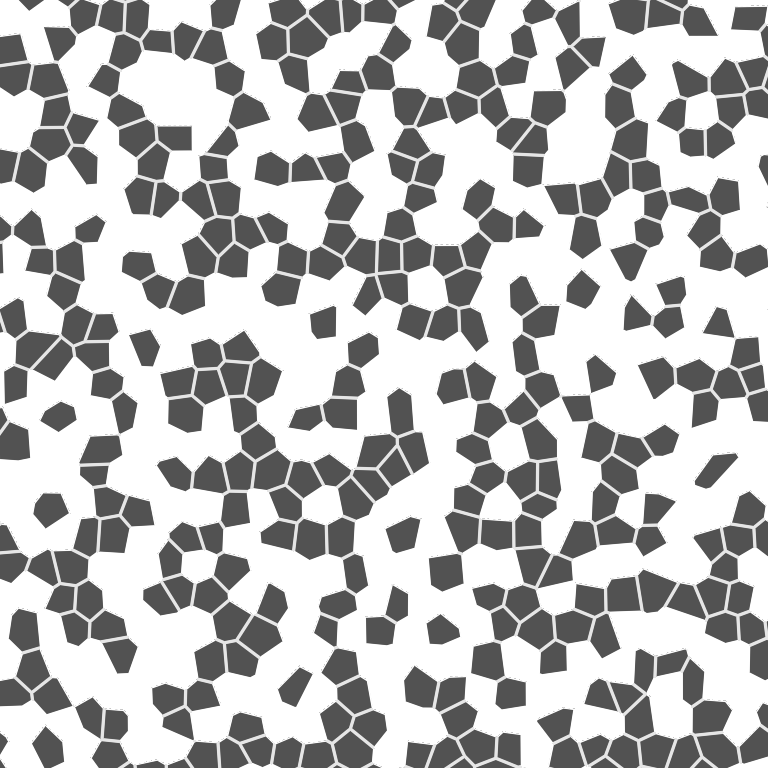
Reproduce this pattern procedurally as a WebGL 1 fragment shader.

```glsl
precision highp float;

uniform vec2 u_resolution;

const float CELLS = 25.0;         // cells along the canvas height
const float JITTER = 0.68;        // scatter of the cell centres
const float STAGGER = 0.5;        // shift of every other row
const float REPULSION = 1.0;      // how strongly grains avoid clumping
const float GRAIN_LEVEL = 0.48;   // level above which a cell is filled
const float SEAM_HALF = 0.054;    // seam half width, in cells
const float RIM_WIDTH = 0.02;     // width of the dashed outer rim, in cells
const float DASH_RATE = 36.0;     // angular frequency of the rim dashes
const vec3 PAPER = vec3(1.0);
const vec3 GRAIN = vec3(0.32);
const vec3 SEAM = vec3(0.9);
const vec3 RIM = vec3(0.78);

vec2 hash2(vec2 p) {
  vec3 q = fract(p.xyx * vec3(0.1031, 0.1030, 0.0973));
  q += dot(q, q.yzx + 33.33);
  return fract((q.xx + q.yz) * q.zy);
}

float cellValue(vec2 id) {
  return hash2(id + 71.0).x;
}

vec2 cellCentre(vec2 id) {
  vec2 shift = vec2(STAGGER * mod(id.y, 2.0), 0.0);
  return id + shift + 0.5 + JITTER * (hash2(id + 13.0) - 0.5);
}

// Weigh a cell against its six neighbours so that filled cells form chains
float isGrain(vec2 id) {
  float left = mod(id.y, 2.0) - 1.0;
  float sum = cellValue(id + vec2(-1.0, 0.0)) + cellValue(id + vec2(1.0, 0.0));
  for (int i = 0; i < 2; i++) {
    float x = left + float(i);
    sum += cellValue(id + vec2(x, -1.0)) + cellValue(id + vec2(x, 1.0));
  }
  return step(GRAIN_LEVEL, cellValue(id) - REPULSION * (sum / 6.0 - 0.5));
}

void main() {
  vec2 p = gl_FragCoord.xy / u_resolution.y * CELLS;
  float pixel = CELLS / u_resolution.y;

  // Nearest cell centre
  vec2 base = floor(p);
  vec2 cell = base;
  vec2 toCell = vec2(0.0);
  float nearest = 1e3;
  for (int y = -2; y <= 2; y++) {
    for (int x = -2; x <= 2; x++) {
      vec2 id = base + vec2(float(x), float(y));
      vec2 r = cellCentre(id) - p;
      float d = dot(r, r);
      if (d < nearest) {
        nearest = d;
        cell = id;
        toCell = r;
      }
    }
  }

  // Distance to the closest cell wall, and the cell behind it
  float wall = 1e3;
  vec2 neighbour = cell;
  vec2 normal = vec2(0.0, 1.0);
  for (int y = -2; y <= 2; y++) {
    for (int x = -2; x <= 2; x++) {
      if (x == 0 && y == 0) continue;
      vec2 id = cell + vec2(float(x), float(y));
      vec2 r = cellCentre(id) - p;
      vec2 n = normalize(r - toCell);
      float d = dot(0.5 * (toCell + r), n);
      if (d < wall) {
        wall = d;
        neighbour = id;
        normal = n;
      }
    }
  }

  // Dashed rim on the upper walls that face the paper
  float along = dot(p, vec2(-normal.y, normal.x));
  float dash = smoothstep(-0.4, 0.4, sin(along * DASH_RATE));
  float upper = smoothstep(0.1, 0.5, normal.y);
  float rim = upper * dash * (1.0 - smoothstep(RIM_WIDTH - 0.5 * pixel, RIM_WIDTH + 0.5 * pixel, wall));

  // Seams between grains, open edges towards the paper
  vec3 edge = mix(mix(PAPER, RIM, rim), SEAM, isGrain(neighbour));
  float inside = smoothstep(SEAM_HALF - 0.6 * pixel, SEAM_HALF + 0.6 * pixel, wall);
  vec3 color = mix(PAPER, mix(edge, GRAIN, inside), isGrain(cell));

  gl_FragColor = vec4(color, 1.0);
}
```
